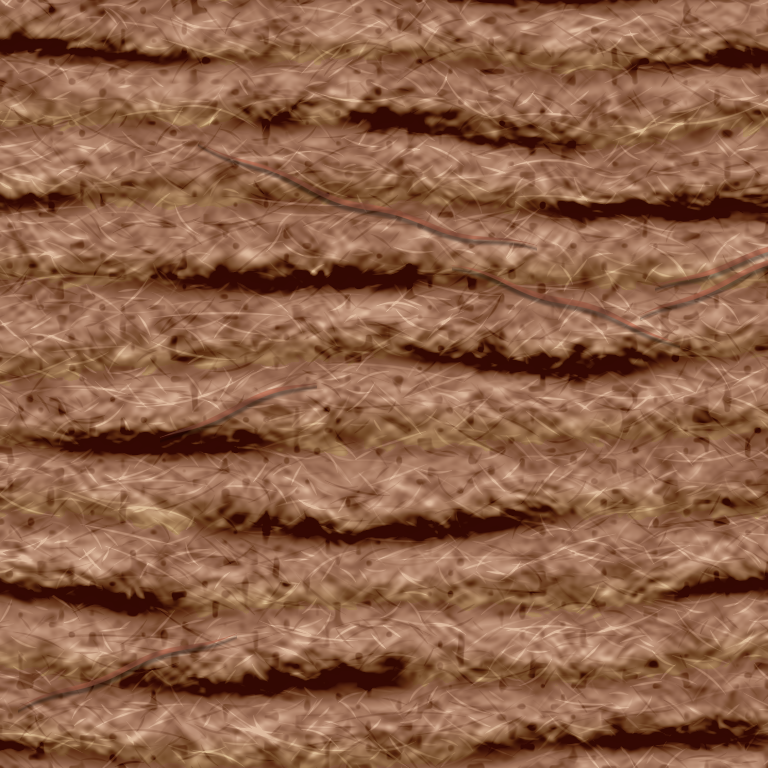
Reproduce this texture procedurally as a Shadertoy shader.

```glsl
// Coarse brown yarn: ten fuzzy horizontal rows with dark, tapering gaps and loose hairs.

const float ROWS = 10.0;          // yarn rows down the canvas
const float ROW_OFFSET = 0.25;    // height of the lowest gap, in rows
const float ROW_WAVE = 0.5;       // wander of the rows, in rows
const float GAP_START = 0.86;     // x of the lowest gap's centre
const float GAP_DRIFT = 0.09;     // sideways step of the gap per row
const float GAP_STAGGER = 0.385;  // extra step on odd rows
const float GAP_REACH = 0.31;     // half length of a gap
const float GAP_WIDTH = 0.15;     // half thickness of a gap, in rows
const float FUZZ = 1.9;           // contrast of the matted fibres
const int HAIR_LAYERS = 5;
const float HAIR_WIDTH = 0.0015;
const int STRAND_COUNT = 6;
const float STRAND_WIDTH = 0.0038;
const vec3 STRAND_COLOR = vec3(0.57, 0.32, 0.24);
const vec3 OLIVE_TINT = vec3(0.98, 1.02, 0.87);

// Colours from deepest shadow to lit fibre
const vec3 RAMP[7] = vec3[7](
    vec3(0.20, 0.03, 0.01), vec3(0.37, 0.17, 0.07), vec3(0.47, 0.29, 0.18),
    vec3(0.56, 0.38, 0.29), vec3(0.66, 0.48, 0.38), vec3(0.75, 0.58, 0.48),
    vec3(0.87, 0.73, 0.62));

vec4 hash4(vec2 p) {
    vec4 q = fract(p.xyxy * vec4(0.1031, 0.1030, 0.0973, 0.1099));
    q += dot(q, q.wzxy + 33.33);
    return fract((q.xxyz + q.yzzw) * q.zywx);
}

float noise(vec2 p) {
    vec2 i = floor(p), f = fract(p);
    f = f * f * (3.0 - 2.0 * f);
    return mix(mix(hash4(i).x, hash4(i + vec2(1, 0)).x, f.x),
               mix(hash4(i + vec2(0, 1)).x, hash4(i + vec2(1, 1)).x, f.x), f.y);
}

mat2 rotation(float a) {
    return mat2(cos(a), -sin(a), sin(a), cos(a));
}

vec3 ramp(float tone) {
    tone = clamp(tone, 0.0, 5.999);
    int i = int(tone);
    return mix(RAMP[i], RAMP[i + 1], fract(tone));
}

// Matted fibres: stretched noise in several bent directions
float fuzz(vec2 p) {
    float sum = 0.0;
    vec2 bend = vec2(noise(p * 13.0), noise(p * 13.0 + 40.0)) - 0.5;
    for (int i = 0; i < 4; i++) {
        float angle = (float(i) - 1.5) * 0.42;
        vec2 q = rotation(angle) * (p + bend * 0.035);
        sum += noise(q * vec2(32.0, 125.0) + float(i) * 57.0) - 0.5;
    }
    return sum * 0.8 + 0.4 * (noise(p * 130.0) - 0.5);
}

// One layer of short curved hairs, lighter or darker than the yarn
float hairs(vec2 p, float scale, float spread, float pixel) {
    vec2 q = p * scale, cell = floor(q);
    float sum = 0.0;
    for (int y = -1; y <= 1; y++)
    for (int x = -1; x <= 1; x++) {
        vec2 id = cell + vec2(x, y);
        vec4 h = hash4(id + scale * 7.0);
        vec2 r = rotation((h.z - 0.5) * spread) * (q - id - 0.25 - 0.5 * h.xy);
        float along = r.x / mix(0.4, 0.9, h.w);
        float off = abs(r.y + (h.x - 0.5) * 0.6 * r.x * r.x) / scale;
        float width = HAIR_WIDTH * (1.0 - along * along);
        float mask = smoothstep(pixel, -pixel, off - width) * step(abs(along), 1.0);
        sum += mask * mix(-1.0, 1.4, fract(h.y * 13.0 + h.w));
    }
    return sum;
}

void mainImage(out vec4 fragColor, in vec2 fragCoord) {
    vec2 uv = fragCoord / iResolution.xy;
    float pixel = 0.8 / iResolution.y;

    // Rows, bent by slow noise and frayed by the fibres
    float fibre = fuzz(uv);
    float wave = noise(uv * vec2(4.0, 6.0) + 9.0) - 0.5;
    float t = uv.y * ROWS - ROW_OFFSET + ROW_WAVE * wave + 0.12 * fibre;
    float row = floor(t + 0.5), side = t - row;

    // Staggered gap under each row, fading out at both ends
    float centre = GAP_START + GAP_DRIFT * row + GAP_STAGGER * mod(row, 2.0);
    float across = abs(fract(uv.x - centre + 0.5) - 0.5);
    float ragged = noise(uv * vec2(14.0, 10.0)) - 0.5;
    float open = smoothstep(GAP_REACH, 0.08, across + 0.12 * ragged);
    float width = GAP_WIDTH * mix(0.6, 1.0, open);
    float gap = open * exp(-side * side / (width * width));

    // Rounded row: long shade above the gap, short shade below it
    float crease = side > 0.0 ? smoothstep(0.5, 0.0, side) : smoothstep(-0.28, 0.0, side);
    float patches = noise(uv * vec2(9.0, 22.0) + 70.0) - 0.5;
    float tone = 3.9 - crease * mix(1.3, 2.0, open) - 2.9 * gap;
    tone += FUZZ * fibre * (1.0 - 0.6 * gap) + 1.1 * patches;
    tone -= 1.4 * smoothstep(0.74, 0.92, noise(uv * 75.0 + 20.0));

    // Loose hairs, from long and level to short and tangled
    for (int i = 0; i < HAIR_LAYERS; i++) {
        float level = float(i);
        float scale = 9.0 * pow(1.5, level);
        tone += hairs(uv, scale, 0.8 + 0.35 * level, pixel) * (1.0 - 0.65 * gap);
    }
    vec3 color = ramp(tone) * mix(vec3(1.0), OLIVE_TINT, crease * step(0.0, side));

    // A few long reddish strands with a thin shadow below
    for (int i = 0; i < STRAND_COUNT; i++) {
        vec4 h = hash4(vec2(float(i) + 3.0, 17.0));
        vec2 q = uv - h.xy;
        float along = q.x / mix(0.10, 0.24, h.w);
        float slope = (h.z - 0.5) * 0.8;
        float off = q.y - slope * q.x - (h.w - 0.5) * q.x * q.x - 0.004 * sin(q.x * 40.0);
        float thick = STRAND_WIDTH * (1.0 - along * along);
        float inside = step(abs(along), 1.0);
        float shadow = smoothstep(0.004, -0.002, abs(off + 0.005) - thick) * inside;
        float body = smoothstep(pixel, -pixel, abs(off) - thick) * inside;
        color *= 1.0 - 0.35 * shadow;
        color = mix(color, STRAND_COLOR * (1.0 + 0.35 * fibre), 0.75 * body);
    }
    fragColor = vec4(clamp(color, 0.0, 1.0), 1.0);
}
```
